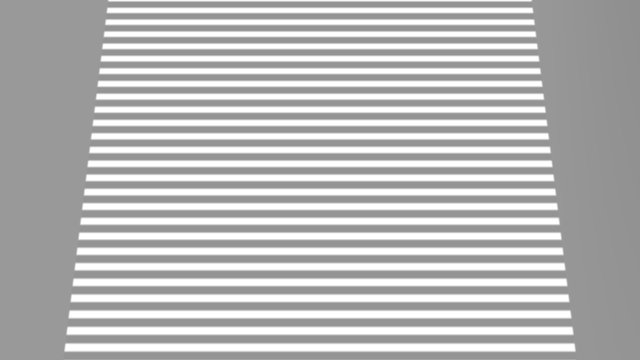
This pattern is drawn by a WebGL 2 fragment shader. Its source:

```glsl
#version 300 es
precision highp float;
// Bright horizontal slats on a grey wall, receding in perspective.
// Slat spacing follows a reciprocal of depth, and the sides converge
// on the same vanishing point; soft edges give a slight glow.

uniform vec2 u_resolution;
out vec4 fragColor;

const float VANISH_DISTANCE = 4.7037; // vanishing point above the top edge
const float SIDE_SLOPE = 0.125;       // half width per unit of depth
const float SLAT_SCALE = 687.7;
const float SLAT_OFFSET = 145.31;

// Slat coordinate: whole numbers fall on slat centres.
float slatPhase(float depth) {
    return SLAT_OFFSET - SLAT_SCALE / depth;
}

// Soft repeating band, 1 at the centre of each slat.
float slatMask(float phase, float halfWidth, float softness) {
    float d = abs(fract(phase + 0.5) - 0.5);
    return 1.0 - smoothstep(halfWidth - softness, halfWidth + softness, d);
}

// Coverage of the tapering panel that holds the slats.
float panelMask(float x, float depth, float softness) {
    float d = abs(x) - SIDE_SLOPE * depth;
    return 1.0 - smoothstep(-softness, softness, d);
}

// Wall shade, dimming toward the upper right.
float wallShade(vec2 uv) {
    float dim = smoothstep(0.78, 1.05, uv.x) * mix(0.5, 1.0, uv.y);
    return 0.6 - 0.045 * dim;
}

void main() {
    vec2 uv = gl_FragCoord.xy / u_resolution;
    float x = (uv.x - 0.5) * u_resolution.x / u_resolution.y;
    float down = 1.0 - uv.y;
    float depth = down + VANISH_DISTANCE;
    float pixel = 1.0 / u_resolution.y;

    // Slats: slightly wider and crisper toward the bottom
    float phase = slatPhase(depth);
    float pixelPhase = pixel * SLAT_SCALE / (depth * depth);
    float softness = max(mix(0.115, 0.09, down), 0.75 * pixelPhase);
    float slats = slatMask(phase, mix(0.228, 0.242, down), softness);

    // Panel: dark gaps between white slats
    float panel = panelMask(x, depth, max(0.0035, 0.75 * pixel));
    float panelShade = mix(0.58, 1.0, slats);

    float shade = mix(wallShade(uv), panelShade, panel);
    fragColor = vec4(vec3(shade), 1.0);
}
```
